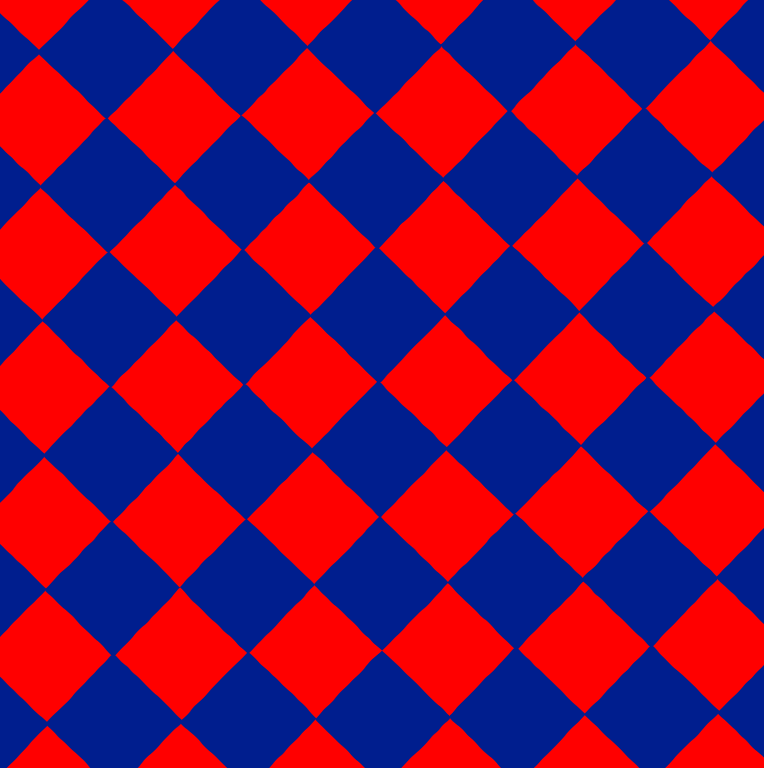
Reproduce this pattern procedurally as a Shadertoy shader.

```glsl
#define PITCH 0.1749              // diamond spacing, in canvas heights
#define ANCHOR vec2(0.5805, 0.504) // centre of one diamond
#define ROW_TILT 0.0179           // rise of a row per unit across
#define COLUMN_TILT 0.0126        // leftward lean of a column per unit up
#define HALF_DIAGONAL 0.491       // diamond reach, in cells
#define CENTRE_JITTER 0.010       // drift of each diamond, in cells
#define EDGE_WOBBLE 0.010         // unevenness of the cut edges, in cells
#define WOBBLE_FREQUENCY 13.0     // wobbles per cell
#define RED vec3(1.0, 0.0, 0.0)
#define BLUE vec3(0.0, 0.118, 0.557)

float hash(vec2 p) {
    return fract(sin(dot(p, vec2(127.1, 311.7))) * 43758.5453);
}

float valueNoise(vec2 p) {
    vec2 i = floor(p);
    vec2 f = fract(p);
    f = f * f * (3.0 - 2.0 * f);
    float low = mix(hash(i), hash(i + vec2(1.0, 0.0)), f.x);
    float high = mix(hash(i + vec2(0.0, 1.0)), hash(i + vec2(1.0, 1.0)), f.x);
    return mix(low, high, f.y);
}

// Signed distance to a square standing on its corner
float diamondDistance(vec2 p, float halfDiagonal) {
    return (abs(p.x) + abs(p.y) - halfDiagonal) * 0.70711;
}

void mainImage(out vec4 fragColor, in vec2 fragCoord) {
    // Slightly skewed square lattice
    vec2 p = fragCoord / iResolution.y - ANCHOR;
    vec2 lattice = vec2(p.x + COLUMN_TILT * p.y, p.y - ROW_TILT * p.x) / PITCH;
    vec2 cell = floor(lattice + 0.5);
    vec2 local = lattice - cell;

    // Small hand-cut irregularities
    vec2 drift = vec2(hash(cell + 3.7), hash(cell + 19.3)) - 0.5;
    float wobble = valueNoise(lattice * WOBBLE_FREQUENCY) - 0.5;
    float d = diamondDistance(local - CENTRE_JITTER * drift, HALF_DIAGONAL);
    d += EDGE_WOBBLE * wobble;

    // Edge smoothed over one pixel
    float coverage = clamp(0.5 - d * PITCH * iResolution.y, 0.0, 1.0);
    fragColor = vec4(mix(BLUE, RED, coverage), 1.0);
}
```
